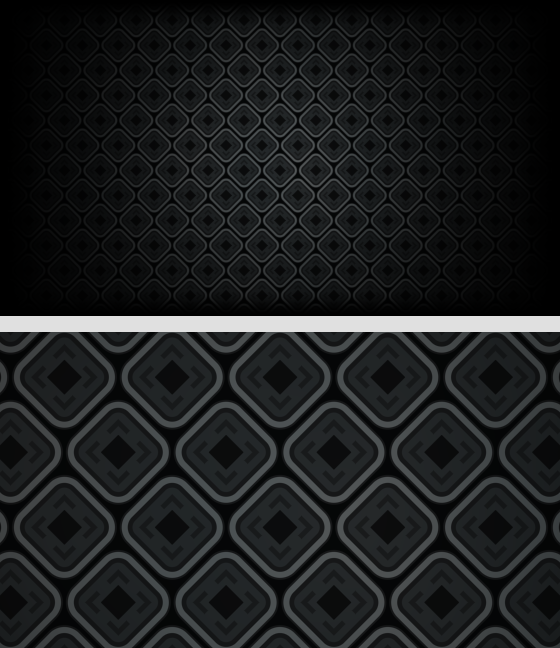
Top, the full canvas; bottom, a detail of the centre.
A WebGL 1 fragment shader for this pattern:

```glsl
precision highp float;
uniform vec2 u_resolution;

const float TILE_WIDTH = 0.1137;                // share of canvas height
const vec2 LATTICE = vec2(1.0, 1.393);          // staggered cell, in tile widths
const vec2 LATTICE_ORIGIN = vec2(0.0, -0.0394); // from canvas centre

const vec3 GAP = vec3(0.020, 0.026, 0.028);
const vec3 RIM = vec3(0.31, 0.33, 0.335);
const vec3 GROOVE = vec3(0.085, 0.09, 0.094);
const vec3 PLATE = vec3(0.142, 0.157, 0.163);
const vec3 CHEVRON = vec3(0.096, 0.104, 0.108);
const vec3 CORE = vec3(0.045, 0.048, 0.050);

vec2 hashGradient(vec2 cell) {
  float angle = 6.2832 * fract(sin(dot(cell, vec2(127.1, 311.7))) * 4375.85);
  return vec2(cos(angle), sin(angle));
}

float gradientNoise(vec2 p) {
  vec2 i = floor(p);
  vec2 f = p - i;
  vec2 w = f * f * (3.0 - 2.0 * f);
  vec2 e = vec2(1.0, 0.0);
  float low = mix(dot(hashGradient(i), f),
                  dot(hashGradient(i + e.xy), f - e.xy), w.x);
  float high = mix(dot(hashGradient(i + e.yx), f - e.yx),
                   dot(hashGradient(i + e.xx), f - e.xx), w.x);
  return mix(low, high, w.y);
}

float roundedSquare(vec2 p, float halfSide, float radius) {
  vec2 q = abs(p) - halfSide + radius;
  return length(max(q, 0.0)) + min(max(q.x, q.y), 0.0) - radius;
}

float inside(float dist, float blur) {
  return 1.0 - smoothstep(-blur, blur, dist);
}

vec2 wrapCentred(vec2 p, vec2 period) {
  return p - period * floor(p / period + 0.5);
}

// Offset from the nearest centre of two interleaved grids
vec2 staggeredCell(vec2 p, vec2 period) {
  vec2 a = wrapCentred(p, period);
  vec2 b = wrapCentred(p - 0.5 * period, period);
  return abs(a.x) + abs(a.y) < abs(b.x) + abs(b.y) ? a : b;
}

vec2 rotateEighth(vec2 p) {
  return vec2(p.x + p.y, p.y - p.x) * 0.70711;
}

vec3 diamondTile(vec2 q, float blur) {
  float body = roundedSquare(q, 0.387, 0.19);
  vec3 color = mix(GAP, GROOVE, inside(body - 0.018, blur));
  color = mix(color, RIM, inside(body, blur));
  color = mix(color, GROOVE, inside(body + 0.056, blur));
  color = mix(color, PLATE, inside(body + 0.100, blur));

  // Broken square band, kept only near its corners
  vec2 a = abs(q);
  float band = abs(max(a.x, a.y) - 0.195) - 0.023;
  float corner = 0.065 - min(a.x, a.y);
  color = mix(color, CHEVRON, inside(max(band, corner), blur));

  return mix(color, CORE, inside(roundedSquare(q, 0.115, 0.008), blur));
}

// Round glow that also fades to black along the borders
float spotlight(vec2 p, vec2 halfSize) {
  vec2 margin = halfSize - abs(p);
  vec2 fade = smoothstep(vec2(0.0), vec2(0.16, 0.08), margin);
  return exp(-dot(p, p) / 0.32) * fade.x * fade.y;
}

void main() {
  vec2 halfSize = 0.5 * u_resolution / u_resolution.y;
  vec2 p = gl_FragCoord.xy / u_resolution.y - halfSize;
  vec2 tileSpace = (p - LATTICE_ORIGIN) / TILE_WIDTH;
  float blur = 0.75 / (u_resolution.y * TILE_WIDTH);

  vec2 q = rotateEighth(staggeredCell(tileSpace, LATTICE));
  vec3 color = diamondTile(q, blur);

  // Faint uneven sheen across neighbouring tiles
  float sheen = gradientNoise(tileSpace * 0.6);
  color *= 1.0 + sheen * vec3(0.10, 0.06, 0.05);

  gl_FragColor = vec4(color * spotlight(p, halfSize), 1.0);
}
```
